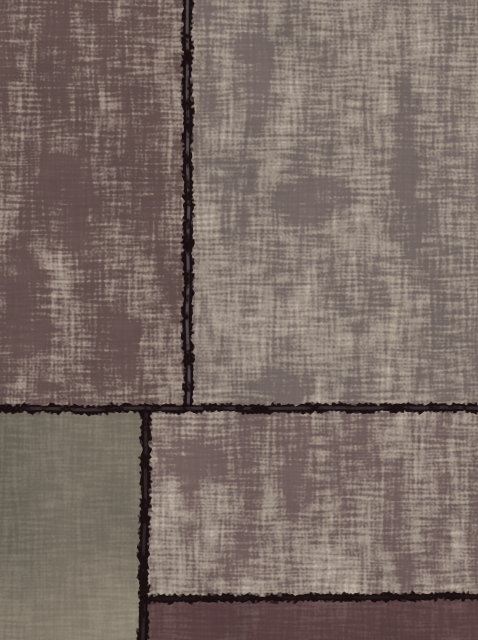
Give the GLSL for this background, as a Shadertoy shader.

```glsl
// Abstract panels of scraped mauve and taupe paint on linen, split by ragged dark seams.

const vec2 CANVAS = vec2(0.747, 1.0);
const vec3 MAUVE = vec3(0.390, 0.315, 0.305);
const vec3 TAUPE = vec3(0.455, 0.405, 0.390);
const vec3 ROSE = vec3(0.435, 0.365, 0.355);
const vec3 OLIVE = vec3(0.455, 0.425, 0.375);
const vec3 PLUM = vec3(0.345, 0.250, 0.255);
const vec3 LINEN = vec3(0.655, 0.607, 0.555);
const vec3 SEAM_INK = vec3(0.085, 0.045, 0.050);
const vec3 RIDGE = vec3(0.330, 0.295, 0.315);
const float THREAD_STRENGTH = 0.62;
const float SEAM_RAGGEDNESS = 0.0036;

// Broad opaque brush marks: centre, radii
const int MARK_COUNT = 9;
const vec4 MARKS[MARK_COUNT] = vec4[](
    vec4(0.11, 0.69, 0.055, 0.09), vec4(0.04, 0.52, 0.045, 0.08),
    vec4(0.195, 0.45, 0.025, 0.06), vec4(0.635, 0.73, 0.026, 0.20),
    vec4(0.49, 0.69, 0.085, 0.04), vec4(0.40, 0.88, 0.035, 0.09),
    vec4(0.30, 0.27, 0.060, 0.04), vec4(0.46, 0.23, 0.032, 0.06),
    vec4(0.45, 0.40, 0.060, 0.03));

vec2 hashGradient(vec2 cell) {
    vec3 h = fract(vec3(cell.xyx) * vec3(0.1031, 0.1030, 0.0973));
    h += dot(h, h.yzx + 33.33);
    float angle = 6.2832 * fract((h.x + h.y) * h.z);
    return vec2(cos(angle), sin(angle));
}

float gradientNoise(vec2 p) {
    vec2 i = floor(p), f = fract(p);
    vec2 u = f * f * f * (f * (f * 6.0 - 15.0) + 10.0);
    vec2 e = vec2(0.0, 1.0);
    float low = mix(dot(hashGradient(i), f), dot(hashGradient(i + e.yx), f - e.yx), u.x);
    float high = mix(dot(hashGradient(i + e.xy), f - e.xy), dot(hashGradient(i + e.yy), f - e.yy), u.x);
    return 1.4 * mix(low, high, u.y);
}

// Vertically drawn paint cover, from wide to narrow strokes
float brushCover(vec2 p) {
    float sum = 0.0, weight = 0.65;
    vec2 scale = vec2(17.0, 5.0);
    for (int i = 0; i < 4; i++) {
        sum += weight * gradientNoise(p * scale + 17.3 * float(i));
        scale *= vec2(2.0, 2.2);
        weight *= 0.68;
    }
    return sum;
}

// Crossed linen threads with fine grain
float linenThreads(vec2 p) {
    p += 0.002 * gradientNoise(p * 14.0);
    float warp = gradientNoise(p * vec2(190.0, 16.0));
    float weft = gradientNoise(p * vec2(19.0, 215.0) + 41.0);
    return 0.75 * warp + weft + 0.55 * gradientNoise(p * 240.0 + 9.0);
}

float opaqueMarks(vec2 p) {
    vec2 q = p + 0.018 * vec2(gradientNoise(p * 24.0), gradientNoise(p * 21.0 + 7.0));
    float cover = 0.0;
    for (int i = 0; i < MARK_COUNT; i++) {
        float r = length((q - MARKS[i].xy) / MARKS[i].zw);
        cover = max(cover, 1.0 - smoothstep(0.55, 1.15, r));
    }
    return cover;
}

float segmentDistance(vec2 p, vec2 a, vec2 b) {
    vec2 ab = b - a;
    return length(p - a - ab * clamp(dot(p - a, ab) / dot(ab, ab), 0.0, 1.0));
}

// Dark ragged stroke with a scraped paler ridge down its middle
vec3 paintSeam(vec3 color, vec2 p, vec2 a, vec2 b, float halfWidth, float ridge) {
    float pixel = 1.0 / iResolution.y;
    vec2 wobble = vec2(gradientNoise(vec2(p.y * 11.0, 3.0)), gradientNoise(vec2(p.x * 11.0, 8.0)));
    float d = segmentDistance(p + 0.003 * wobble, a, b);
    float rough = gradientNoise(p * 170.0) + 0.8 * gradientNoise(p * 55.0 + 5.0);
    float ink = 1.0 - smoothstep(-pixel, 1.5 * pixel, d - halfWidth - SEAM_RAGGEDNESS * rough);
    color = mix(color, SEAM_INK, 0.96 * ink);
    float scrape = smoothstep(-0.45, 0.25, gradientNoise(p * 38.0 + 13.0) + 0.4 * rough);
    float middle = 1.0 - smoothstep(0.0012, 0.0036, d);
    return mix(color, RIDGE, ridge * scrape * middle);
}

void mainImage(out vec4 fragColor, in vec2 fragCoord) {
    vec2 p = fragCoord / iResolution.xy * CANVAS;

    // Seam end points
    vec2 crossLeft = vec2(-0.02, 0.361), crossRight = vec2(0.77, 0.363);
    vec2 upperTop = vec2(0.293, 1.02), upperEnd = vec2(0.294, 0.365);
    vec2 lowerTop = vec2(0.229, 0.360), lowerEnd = vec2(0.223, -0.02);
    vec2 baseLeft = vec2(0.226, 0.064), baseRight = vec2(0.77, 0.068);

    // Panel paint and how much linen shows through
    bool upper = p.y > 0.362;
    bool lowerLeft = !upper && p.x < mix(lowerEnd.x, lowerTop.x, p.y / 0.36);
    bool plinth = !upper && !lowerLeft && p.y < 0.066;
    vec3 paint = ROSE;
    float wear = 0.10, show = 0.86;
    if (upper && p.x < upperEnd.x) {
        paint = MAUVE; wear = -0.10 - 0.22 * smoothstep(0.5, 1.0, p.y); show = 0.80;
    } else if (upper) {
        paint = TAUPE; wear = 0.14 - 0.30 * smoothstep(0.66, 0.75, p.x); show = 0.84;
    } else if (lowerLeft) {
        paint = OLIVE * (1.0 + 0.16 * smoothstep(0.16, 0.02, p.y) - 0.10 * smoothstep(0.12, 0.0, p.x));
        wear = -0.15; show = 0.20;
    } else if (plinth) {
        paint = PLUM; wear = -0.35; show = 0.16;
    }

    // Scraped linen, thinner beside the seams
    float cover = brushCover(p), threads = linenThreads(p);
    float edge = min(segmentDistance(p, lowerTop, lowerEnd), segmentDistance(p, baseLeft, baseRight));
    wear += 0.22 * (1.0 - smoothstep(0.008, 0.045, edge));
    float worn = wear + 0.85 * cover + THREAD_STRENGTH * threads - 0.62 * opaqueMarks(p);
    vec3 color = mix(paint, LINEN, show * smoothstep(-0.55, 0.75, worn));
    color += 0.09 * show * smoothstep(0.65, 1.25, worn);
    color *= 1.0 + 0.045 * threads + 0.05 * gradientNoise(p * 9.0 + 2.0);

    // Seams
    color = paintSeam(color, p, lowerTop, lowerEnd, 0.0075, 0.35);
    color = paintSeam(color, p, baseLeft, baseRight, 0.0055, 0.12);
    color = paintSeam(color, p, upperTop, upperEnd, 0.0075, 0.95);
    color = paintSeam(color, p, crossLeft, crossRight, 0.0062, 0.50);

    fragColor = vec4(clamp(color, 0.0, 1.0), 1.0);
}
```
